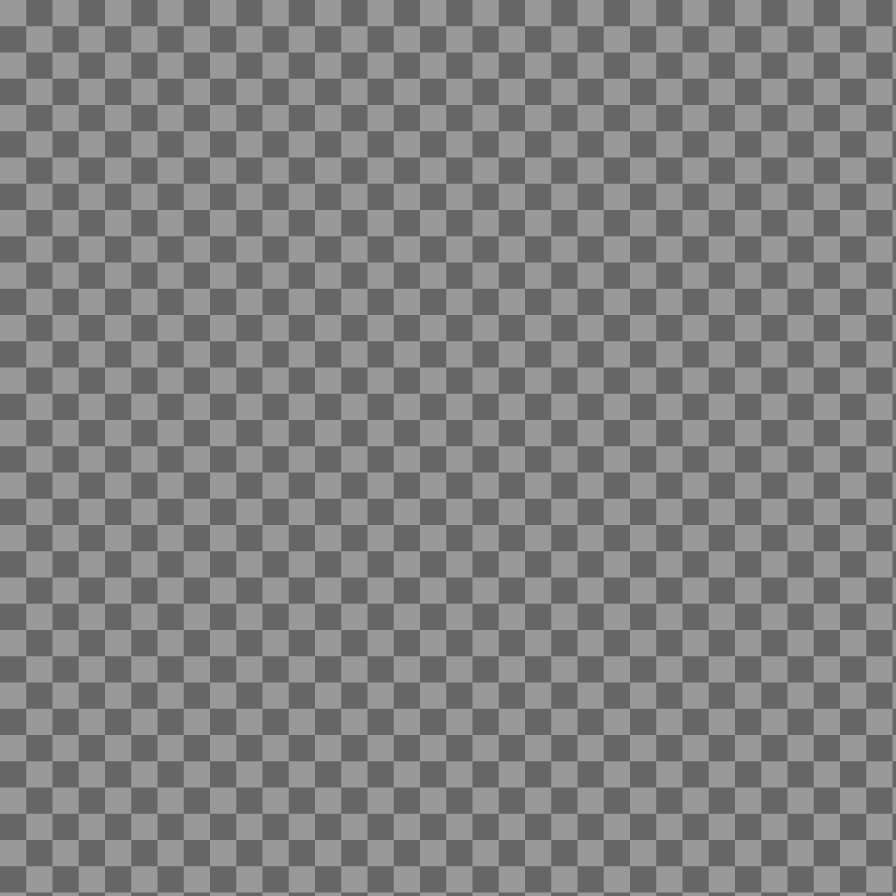
A WebGL 1 fragment shader for this pattern:

```glsl
precision highp float;

uniform vec2 u_resolution;

// Signed distance to the nearest cell edge on each axis: positive in even cells
vec2 edgeDistance(vec2 cell) {
    return abs(mod(cell - 0.5, 2.0) - 1.0) - 0.5;
}

// Smoothed checkerboard: 1 in light squares, 0 in dark ones
float checker(vec2 cell, float pixel) {
    vec2 side = clamp(edgeDistance(cell) / (0.5 * pixel), -1.0, 1.0);
    return 0.5 + 0.5 * side.x * side.y;
}

void main() {
    // Squares are counted from the upper left corner
    float cellsDown = 512.0 / 15.0;
    vec2 fromTopLeft = vec2(gl_FragCoord.x, u_resolution.y - gl_FragCoord.y);
    vec2 cell = fromTopLeft / u_resolution.y * cellsDown;

    float light = checker(cell, cellsDown / u_resolution.y);
    gl_FragColor = vec4(vec3(mix(0.4, 0.6, light)), 1.0);
}
```
